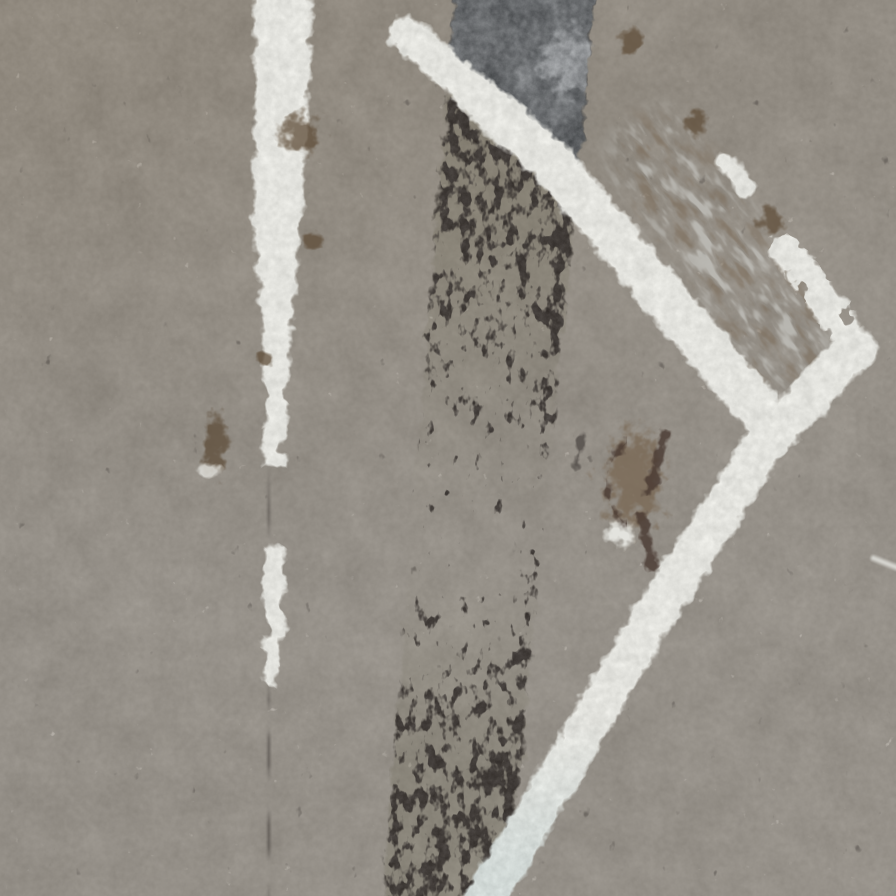
Give the GLSL for this texture, as a Shadertoy shader.

```glsl
#define WALL vec3(0.585, 0.565, 0.535)
#define PAINT vec3(0.89, 0.89, 0.87)
#define TAR vec3(0.22, 0.20, 0.19)
#define RUST vec3(0.40, 0.33, 0.25)
#define STEEL vec3(0.41, 0.42, 0.43)
#define EDGE 0.003
#define ROUGHNESS 0.011
#define GRAIN 0.035
#define FLECK_SCALE vec2(78.0, 50.0)

vec2 gradientAt(vec2 cell) {
    vec2 q = vec2(dot(cell, vec2(127.1, 311.7)), dot(cell, vec2(269.5, 183.3)));
    return fract(sin(q) * 43758.5) * 2.0 - 1.0;
}

float noise(vec2 p) {
    vec2 i = floor(p), f = p - i;
    vec2 u = f * f * f * (f * (f * 6.0 - 15.0) + 10.0);
    vec2 e = vec2(0.0, 1.0);
    float low = mix(dot(gradientAt(i), f), dot(gradientAt(i + e.yx), f - e.yx), u.x);
    float high = mix(dot(gradientAt(i + e), f - e), dot(gradientAt(i + 1.0), f - 1.0), u.x);
    return 1.4 * mix(low, high, u.y);
}

float fbm(vec2 p) {
    float sum = 0.0, amp = 0.6;
    for (int i = 0; i < 3; i++) {
        sum += amp * noise(p);
        p = mat2(1.6, 1.2, -1.2, 1.6) * p + 17.3;
        amp *= 0.5;
    }
    return sum;
}

float segment(vec2 p, vec2 a, vec2 b) {
    vec2 pa = p - a, ba = b - a;
    return length(pa - ba * clamp(dot(pa, ba) / dot(ba, ba), 0.0, 1.0));
}

float cover(float d) {
    float w = max(EDGE, 0.75 / iResolution.y);
    return 1.0 - smoothstep(-w, w, d);
}

// Ragged elliptical stain
float blot(vec2 p, vec2 centre, vec2 radius) {
    float d = length((p - centre) / radius) - 1.0 + 1.3 * fbm(p * 60.0);
    return 1.0 - smoothstep(-0.4, 0.4, d);
}

// Vertical stroke, tapering downward and broken into dashes
float verticalStroke(vec2 p) {
    float left = mix(0.294, 0.284, smoothstep(0.60, 0.76, p.y));
    float right = mix(0.318, 0.347, smoothstep(0.45, 0.98, p.y));
    right -= 0.012 * (1.0 - smoothstep(0.24, 0.27, p.y));
    float d = max(left - p.x, p.x - right);
    d = max(d, min(0.48 - p.y, max(0.222 - p.y, p.y - 0.39)));
    float wear = max(noise(vec2(p.x * 40.0, p.y * 42.0)), 0.0);
    return d + 0.022 * wear * (1.0 - smoothstep(0.54, 0.64, p.y));
}

// Two long strokes meeting at the right, plus the worn remains above them
float chevron(vec2 p) {
    vec2 bend = vec2(0.615, 0.820), joint = vec2(0.853, 0.505), low = vec2(0.729, 0.3125);
    float upper = min(segment(p, vec2(0.453, 0.962), bend), segment(p, bend, vec2(0.850, 0.538)));
    upper -= 0.019 + 0.006 * smoothstep(0.46, 0.60, p.x);
    float lower = min(segment(p, vec2(0.955, 0.612), joint), segment(p, joint, low));
    lower = min(lower, segment(p, low, vec2(0.536, -0.013))) - 0.023;
    float dab = segment(p, vec2(0.808, 0.820), vec2(0.833, 0.790)) - 0.010;
    float remains = segment(p, vec2(0.878, 0.722), vec2(0.940, 0.635)) - 0.019;
    remains += 0.045 * max(fbm(p * 42.0), 0.0);
    return min(min(upper, lower), min(dab, remains));
}

void mainImage(out vec4 fragColor, in vec2 fragCoord) {
    vec2 p = fragCoord / iResolution.xy;
    float fine = fbm(p * 130.0), rough = fbm(p * 55.0);

    // Dull mottled wall with specks
    vec3 col = WALL + 0.03 * fbm(p * 5.0) + 0.045 * fbm(p * 24.0) + GRAIN * fine;
    col -= vec3(0.025, 0.033, 0.045) * smoothstep(0.3, 1.0, p.y) * (1.0 - 0.6 * p.x);
    col = mix(col, TAR, 0.4 * smoothstep(0.40, 0.70, fbm(p * vec2(62.0, 48.0) + 31.0)));
    col += 0.10 * smoothstep(0.40, 0.70, fbm(p * 80.0 + 9.0));

    // Slanted band: flecks of tar, bare steel at the top
    float left = 0.427 + 0.08 * p.y, right = 0.567 + 0.097 * p.y;
    float inBand = cover(max(left - p.x, p.x - right) + 0.012 * rough);
    float across = (p.x - left) / (right - left);
    float density = max(smoothstep(0.36, 0.82, p.y), 1.0 - smoothstep(0.08, 0.43, p.y));
    float rim = exp(-pow((across - 0.94) / 0.06, 2.0)) * smoothstep(0.0, 0.2, density);
    float fleck = fbm(p * FLECK_SCALE) + 0.3 * noise(p * 21.0);
    float limit = mix(0.43, 0.0, density) - 0.20 * rim;
    col = mix(col, col * vec3(0.92, 0.92, 0.89), inBand * density);
    col = mix(col, TAR + 0.10 * fine, 0.9 * inBand * smoothstep(limit - 0.10, limit + 0.16, fleck));
    vec3 steel = STEEL + 0.22 * fbm(p * vec2(30.0, 22.0)) + 0.12 * fine;
    steel += 0.18 * blot(p, vec2(0.640, 0.930), vec2(0.035, 0.03));
    col = mix(col, steel, inBand * cover(0.964 - 0.92 * (p.x - 0.453) - p.y));

    // Scraped streaks between the upper stroke and its remains
    vec2 along = vec2(0.63, -0.777);
    vec2 q = vec2(dot(p, along), dot(p, vec2(-along.y, along.x)));
    float streak = fbm(q * vec2(24.0, 62.0));
    float scraped = 1.0 - smoothstep(0.02, 0.08, segment(p, vec2(0.735, 0.820), vec2(0.875, 0.620)));
    col = mix(col, RUST + 0.06, 0.5 * scraped * smoothstep(0.0, 0.4, -streak));
    col = mix(col, PAINT * 0.88, 0.7 * scraped * smoothstep(0.0, 0.35, streak));

    // Faint seam under the vertical stroke, and a stray dark nick
    float seam = cover(abs(p.x - 0.300) - 0.0015) * (1.0 - smoothstep(0.46, 0.50, p.y));
    col = mix(col, TAR, 0.5 * seam * smoothstep(-0.25, 0.3, noise(vec2(3.0, p.y * 22.0))));
    float nick = segment(p, vec2(0.643, 0.482), vec2(0.651, 0.514)) - 0.003;
    col = mix(col, TAR, 0.6 * cover(nick + 0.012 * rough));

    // White paint with ragged rims
    float d = min(verticalStroke(p), chevron(p)) + ROUGHNESS * rough;
    vec3 paint = PAINT + 0.07 * rough + 0.06 * fine;
    paint -= vec3(0.07, 0.04, 0.03) * (1.0 - smoothstep(0.0, 0.22, p.y));
    col = mix(col, paint, cover(d));
    col = mix(col, PAINT, 0.8 * cover(segment(p, vec2(0.975, 0.377), vec2(1.0, 0.367)) - 0.003));

    // Dents: hollow, curved dark crack and bright lower lip
    col = mix(col, RUST + 0.07, 0.75 * blot(p, vec2(0.708, 0.465), vec2(0.028, 0.050)));
    float crack = min(segment(p, vec2(0.742, 0.515), vec2(0.722, 0.447)),
                      segment(p, vec2(0.716, 0.425), vec2(0.727, 0.367)));
    float rimArc = abs(length(p - vec2(0.735, 0.460)) - 0.058) + step(0.70, p.x) + 0.003;
    crack = min(crack, rimArc) - 0.005 + 0.014 * rough;
    col = mix(col, TAR + vec3(0.06, 0.02, 0.0), 0.8 * cover(crack));
    col = mix(col, PAINT, blot(p, vec2(0.692, 0.404), vec2(0.014, 0.012)));
    col = mix(col, RUST - 0.05, 0.7 * blot(p, vec2(0.240, 0.502), vec2(0.013, 0.030)));
    col = mix(col, PAINT, 0.8 * blot(p, vec2(0.234, 0.474), vec2(0.012, 0.007)));

    // Rust spots: centre and radius
    vec3 spots[6] = vec3[6](vec3(0.335, 0.850, 0.020), vec3(0.703, 0.954, 0.012),
        vec3(0.861, 0.753, 0.013), vec3(0.777, 0.863, 0.012), vec3(0.349, 0.733, 0.009),
        vec3(0.297, 0.600, 0.008));
    for (int i = 0; i < 6; i++)
        col = mix(col, RUST - 0.03, 0.75 * blot(p, spots[i].xy, vec2(spots[i].z)));

    fragColor = vec4(clamp(col, 0.0, 1.0), 1.0);
}
```
